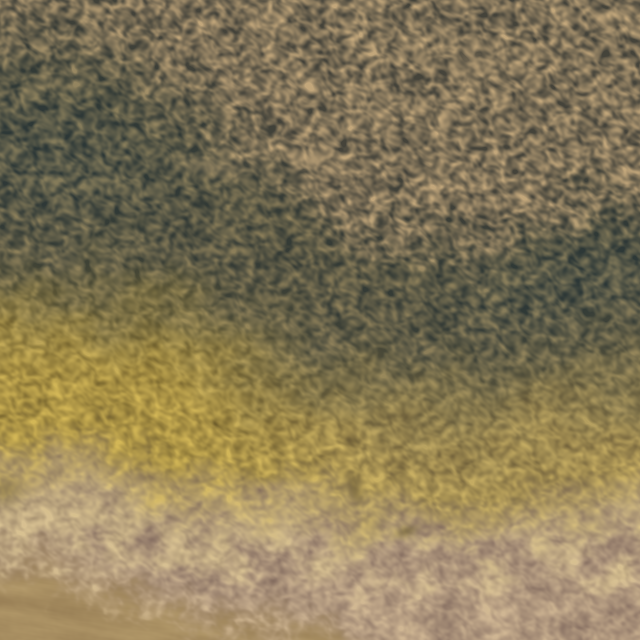
Write a WebGL 2 fragment shader that draws this texture.

```glsl
#version 300 es
precision highp float;

uniform vec2 u_resolution;
out vec4 fragColor;

// Shadow and light tones of each zone
const vec3 TAN_SHADOW = vec3(0.29, 0.28, 0.24);
const vec3 TAN_LIGHT = vec3(0.72, 0.62, 0.46);
const vec3 MOSS_SHADOW = vec3(0.23, 0.25, 0.22);
const vec3 MOSS_LIGHT = vec3(0.53, 0.48, 0.34);
const vec3 OCHRE_SHADOW = vec3(0.42, 0.36, 0.22);
const vec3 OCHRE_LIGHT = vec3(0.78, 0.68, 0.38);
const vec3 PALE_SHADOW = vec3(0.52, 0.44, 0.35);
const vec3 PALE_LIGHT = vec3(0.83, 0.74, 0.56);
const vec3 SAND_SHADOW = vec3(0.59, 0.49, 0.33);
const vec3 SAND_LIGHT = vec3(0.71, 0.61, 0.42);
const vec3 MAUVE_TINT = vec3(-0.035, -0.045, 0.005);
const vec3 GOLD_TINT = vec3(0.03, 0.02, -0.05);
const vec3 TEAL_TINT = vec3(-0.035, -0.015, 0.005);

const float FLECK_SCALE = 74.0;
const float FLECK_WARP = 0.3;
const float FLECK_CONTRAST = 0.85;
const float EDGE_WANDER = 0.065;
const float EDGE_GRAIN = 0.025;

vec2 gradientAt(vec2 cell) {
    uvec2 q = uvec2(ivec2(cell)) * uvec2(1597334673u, 3812015801u);
    uint h = (q.x ^ q.y) * 1597334673u;
    h = (h ^ (h >> 15u)) * 2246822519u;
    float angle = float((h ^ (h >> 13u)) & 65535u) * 6.28319 / 65536.0;
    return vec2(cos(angle), sin(angle));
}

float gradientNoise(vec2 p) {
    vec2 i = floor(p), f = p - i;
    vec2 u = f * f * f * (f * (f * 6.0 - 15.0) + 10.0);
    vec2 e = vec2(1.0, 0.0);
    float low = mix(dot(gradientAt(i), f), dot(gradientAt(i + e), f - e), u.x);
    float high = mix(dot(gradientAt(i + e.yx), f - e.yx),
                     dot(gradientAt(i + 1.0), f - 1.0), u.x);
    return 1.4 * mix(low, high, u.y);
}

float fbm(vec2 p) {
    float sum = 0.0, gain = 0.6;
    for (int k = 0; k < 4; k++) {
        sum += gain * gradientNoise(p);
        p = mat2(1.6, 1.2, -1.2, 1.6) * p + 7.3;
        gain *= 0.5;
    }
    return sum;
}

// Small flakes: two turned layers over a coarser clump
float flecks(vec2 p) {
    vec2 q = p * FLECK_SCALE;
    vec2 warp = vec2(gradientNoise(q * 0.5 + 31.0), gradientNoise(q * 0.5 + 87.0));
    q += FLECK_WARP * warp;
    vec2 turned = mat2(0.8, 0.6, -0.6, 0.8) * q;
    return 0.6 * gradientNoise(q * vec2(0.85, 1.1))
         + 0.45 * gradientNoise(turned * vec2(1.2, 1.7) + 13.0)
         + 0.35 * gradientNoise(turned * 0.5 + 57.0);
}

// Soft tilted ellipse, 1 at its centre
float patchAt(vec2 p, vec2 centre, vec2 radius, float tilt) {
    vec2 d = p - centre;
    d = vec2(cos(tilt) * d.x + sin(tilt) * d.y, cos(tilt) * d.y - sin(tilt) * d.x) / radius;
    return exp(-dot(d, d));
}

// 1 below the edge, 0 above it
float below(float y, float edge, float width) {
    return 1.0 - smoothstep(edge - width, edge + width, y);
}

void main() {
    vec2 p = gl_FragCoord.xy / u_resolution;
    float fleck = flecks(p);
    float broad = fbm(p * vec2(5.0, 7.0) + 3.0);
    float medium = fbm(p * vec2(15.0, 19.0) + 41.0);
    float y = p.y + EDGE_WANDER * (broad + 0.8 * medium) + EDGE_GRAIN * fleck;

    // Slanting borders between the zones
    float rightRise = smoothstep(0.75, 1.0, p.x);
    float mossTop = 0.95 - 0.32 * smoothstep(0.1, 0.62, p.x) + 0.05 * rightRise;
    float ochreTop = 0.52 - 0.15 * smoothstep(0.1, 0.7, p.x) + 0.04 * rightRise;
    float paleTop = 0.27 - 0.08 * smoothstep(0.0, 0.7, p.x) + 0.03 * rightRise;
    float moss = below(y, mossTop, mix(0.12, 0.065, smoothstep(0.2, 0.6, p.x)));
    float ochre = below(y, ochreTop, 0.13);
    float pale = below(y, paleTop, 0.07);
    float sand = below(y, 0.125 - 0.28 * p.x, 0.045);

    // Tone of the flakes, gentler on the lit ground
    float tone = clamp(0.48 + FLECK_CONTRAST * fleck + 0.3 * medium, -0.05, 1.1);
    float ochreTone = clamp(0.61 + 0.6 * fleck + 0.3 * medium, 0.0, 1.05);
    float paleTone = clamp(0.68 + 0.42 * fleck + 0.55 * medium, 0.0, 1.05);
    float streak = fbm(p * vec2(6.0, 40.0) + vec2(0.0, 6.0 * p.x));

    vec3 color = mix(TAN_SHADOW, TAN_LIGHT, tone);
    color = mix(color, mix(MOSS_SHADOW, MOSS_LIGHT, tone - 0.03), moss);
    color = mix(color, mix(OCHRE_SHADOW, OCHRE_LIGHT, ochreTone), ochre);
    color = mix(color, mix(PALE_SHADOW, PALE_LIGHT, paleTone), pale);
    vec3 sandColor = mix(SAND_SHADOW, SAND_LIGHT, 0.5 + 0.6 * streak + 0.1 * fleck);
    color = mix(color, sandColor, sand);

    // Broad drifts of tint
    float mauve = pale * (1.0 - sand) * smoothstep(0.22, 0.06, y + 0.12 * medium);
    float gold = ochre * (1.0 - pale) * (1.0 - smoothstep(0.25, 0.65, p.x));
    float teal = patchAt(p, vec2(0.08, 0.76), vec2(0.22, 0.13), -0.2)
               + patchAt(p, vec2(0.92, 0.57), vec2(0.20, 0.09), 0.25);
    color += MAUVE_TINT * mauve + GOLD_TINT * gold + TEAL_TINT * teal * moss;

    // Lone bright and dark marks
    float bright = patchAt(p, vec2(0.49, 0.75), vec2(0.021, 0.010), 0.6)
                 + 0.5 * patchAt(p, vec2(0.735, 0.905), vec2(0.025, 0.02), 0.0)
                 + 0.4 * patchAt(p, vec2(0.33, 0.74), vec2(0.05, 0.014), -0.1);
    float dark = patchAt(p, vec2(0.555, 0.235), vec2(0.011, 0.022), 0.3)
               + patchAt(p, vec2(0.635, 0.17), vec2(0.018, 0.008), 0.3)
               + 0.7 * patchAt(p, vec2(0.01, 0.23), vec2(0.022, 0.022), 0.0);
    color = mix(color, TAN_LIGHT, 0.65 * bright);
    color = mix(color, OCHRE_SHADOW, 0.65 * dark);

    fragColor = vec4(clamp(color, 0.0, 1.0), 1.0);
}
```
